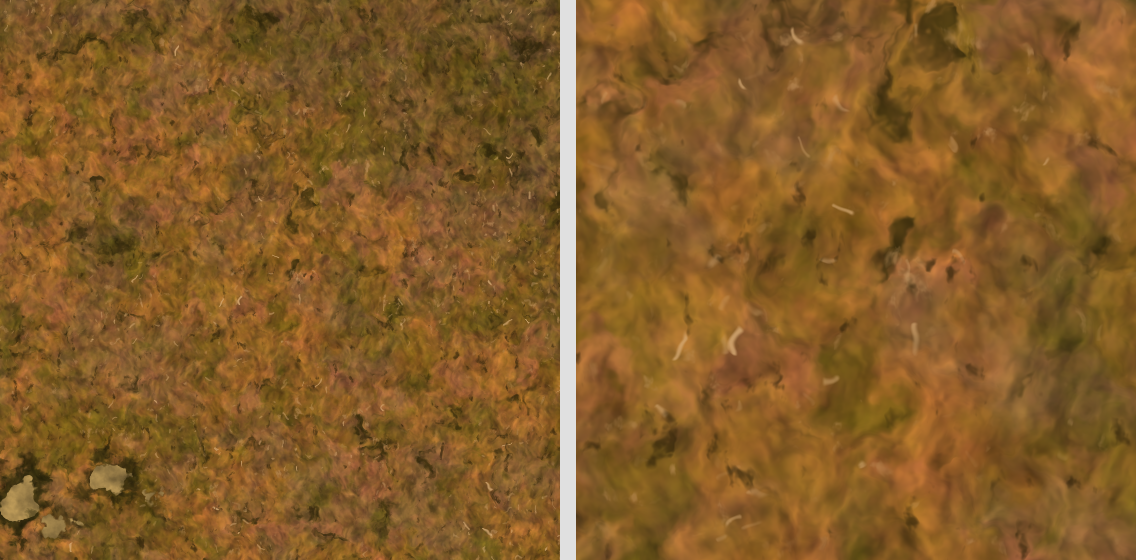
Left: the whole. Right: its middle third, enlarged.
Reproduce this texture procedurally as a WebGL 1 fragment shader.

```glsl
precision highp float;
uniform vec2 u_resolution;

float hash(vec2 p) {
  vec3 q = fract(p.xyx * 0.1031);
  q += dot(q, q.yzx + 33.33);
  return fract((q.x + q.y) * q.z);
}

float noise(vec2 p) {
  vec2 cell = floor(p), f = fract(p);
  f = f * f * (3.0 - 2.0 * f);
  return mix(mix(hash(cell), hash(cell + vec2(1.0, 0.0)), f.x),
             mix(hash(cell + vec2(0.0, 1.0)), hash(cell + 1.0), f.x), f.y);
}

mat2 rotation(float angle) {
  float c = cos(angle), s = sin(angle);
  return mat2(c, s, -s, c);
}

float fbm(vec2 p) {
  float sum = 0.0, weight = 0.533;
  for (int i = 0; i < 4; i++) {
    sum += weight * noise(p);
    p = rotation(0.35) * p * 2.03 + 17.3;
    weight *= 0.5;
  }
  return sum;
}

// Short grass grain stretched along a leaning direction
float grain(vec2 p, float lean) {
  vec2 q = rotation(lean) * p * vec2(105.0, 62.0) + 90.0;
  return 0.48 * noise(q) + 0.32 * noise(q * 1.9 + 31.0) + 0.2 * noise(q * 3.1 + 57.0);
}

// Sparse ragged stems, one per occupied cell
float stems(vec2 p, float count, float seed) {
  p += 0.009 * (vec2(noise(p * 110.0), noise(p * 110.0 + 70.0)) - 0.5);
  vec2 cell = floor(p * count), id = cell + seed;
  vec2 jitter = 0.3 + 0.4 * vec2(hash(id), hash(id + 41.0));
  vec2 q = rotation(1.57 + 2.4 * (hash(id + 83.0) - 0.5)) * (fract(p * count) - jitter);
  float halfLength = mix(0.02, 0.2, hash(id + 19.0));
  q.x -= clamp(q.x, -halfLength, halfLength);
  float width = mix(0.0017, 0.0036, noise(p * 170.0 + 25.0));
  float line = 1.0 - smoothstep(0.0002, width, length(q) / count);
  return line * smoothstep(0.65, 1.0, hash(id + 61.0));
}

void main() {
  vec2 p = gl_FragCoord.xy / u_resolution;
  vec2 ragged = vec2(fbm(p * 38.0), fbm(p * 38.0 + 60.0)) - 0.5;
  vec2 warped = p + 0.06 * ragged;
  float broad = fbm(warped * 4.0 + 8.0);
  float shade = smoothstep(0.6, 1.05, p.y + 0.3 * (p.x - 0.5) + 0.7 * (broad - 0.5));

  // Softly blended patches of heath vegetation
  vec3 color = mix(vec3(0.49, 0.345, 0.115), vec3(0.585, 0.375, 0.155),
                   smoothstep(0.3, 0.62, fbm(warped * 9.0 + 23.0) - 0.14 * (p.x - 0.5)));
  color = mix(color, vec3(0.49, 0.345, 0.19),
              0.8 * smoothstep(0.42, 0.68, fbm(warped * 13.0 + 47.0)));
  color = mix(color, vec3(0.61, 0.365, 0.22),
              0.6 * (1.0 - shade) * smoothstep(0.52, 0.75, fbm(warped * 18.0 + 71.0)));
  color = mix(color, vec3(0.44, 0.33, 0.17), 0.65 * shade);
  color = mix(color, vec3(0.40, 0.315, 0.09),
              0.75 * smoothstep(0.5, 0.74, fbm(warped * 16.0 + 95.0) + 0.08 * shade));

  // Grass texture, tint flecks and small shaded hollows
  vec2 bent = p + 0.012 * ragged;
  float blades = mix(grain(bent, 0.35), grain(bent, -0.5),
                     smoothstep(0.3, 0.7, noise(p * 26.0)));
  float tufts = fbm(warped * 42.0 + 13.0);
  color *= 1.03 + 0.72 * (blades - 0.5) + 0.48 * (tufts - 0.5) - 0.1 * shade;
  color += vec3(0.06, -0.03, 0.06) * (fbm(p * 60.0 + 140.0) - 0.5);
  color += vec3(0.05, -0.01, -0.04) * (fbm(p * 28.0 + 190.0) - 0.5);
  float hollow = smoothstep(0.66, 0.86, fbm(warped * 25.0 + 120.0) + 0.06 * shade);
  color = mix(color, vec3(0.2, 0.16, 0.04) * (0.6 + 0.8 * blades), 0.8 * hollow);

  // Dry flecks and stems, clustered in loose drifts
  float drift = smoothstep(0.35, 0.65, fbm(p * 9.0 + 160.0));
  float fleck = smoothstep(0.68, 0.88, fbm(bent * vec2(90.0, 70.0) + 230.0));
  float dry = stems(p, 27.0, 11.0) + 0.6 * stems(p + 0.013, 43.0, 130.0);
  color = mix(color, vec3(0.75, 0.57, 0.36), 0.6 * fleck * (0.4 + 0.6 * drift));
  color = mix(color, vec3(0.84, 0.67, 0.46), clamp(dry * (0.1 + 0.7 * drift), 0.0, 0.8));
  float gaps = smoothstep(0.69, 0.87, fbm(bent * vec2(75.0, 55.0) + 310.0));
  color = mix(color, vec3(0.18, 0.13, 0.035), 0.65 * gaps);

  // Pale stones in the lower left corner, with dark surrounds
  for (int i = 0; i < 4; i++) {
    float n = float(i);
    vec2 center = vec2(0.03 + 0.27 * fract(n * 0.618), 0.02 + 0.15 * fract(n * 0.38 + 0.5));
    float size = 0.042 - 0.007 * n;
    vec2 q = rotation(0.5 + 0.4 * n) * (p - center) * vec2(1.4, 0.9);
    float edge = length(q) - size + 0.07 * (fbm(p * 34.0 + n * 9.0) - 0.5);
    float surround = 1.0 - smoothstep(0.0, 0.03, edge + 0.07 * (tufts - 0.5));
    color = mix(color, vec3(0.18, 0.16, 0.045) * (0.5 + blades), surround * (0.85 - 0.17 * n));
    vec3 stone = vec3(0.6, 0.49, 0.28) * (0.65 + 0.7 * fbm(p * 48.0 + 33.0));
    color = mix(color, stone, 1.0 - smoothstep(-0.004, 0.002, edge));
  }

  gl_FragColor = vec4(clamp(color, 0.0, 1.0), 1.0);
}
```
